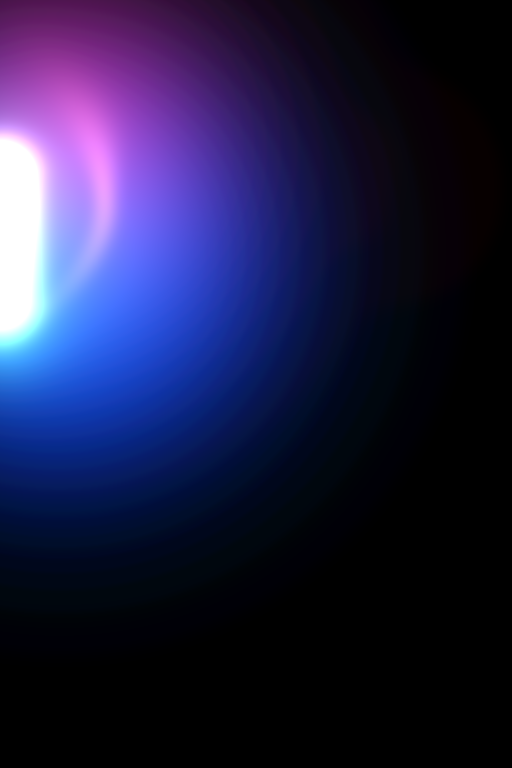
This background is drawn by a WebGL 2 fragment shader. Its source:

```glsl
#version 300 es
precision highp float;
// A glowing white core on the left edge, wrapped in a violet and blue aura
// that fades to black. Each colour channel is a radial falloff; a pink arc,
// a soft halo and faint terraces in the dark tones are laid over it.

uniform vec2 u_resolution;
out vec4 fragColor;

// Bell-shaped falloff: 1 at the centre, with adjustable steepness.
float falloff(float dist, float radius, float steepness) {
    return exp(-pow(dist / radius, steepness));
}

// Distance to a vertical segment on the left edge.
float edgeSegment(vec2 p, float low, float high) {
    return length(vec2(p.x, p.y - clamp(p.y, low, high)));
}

// Curved ridge of light, wider and softer towards the top.
float arcLight(vec2 p) {
    float dy = p.y - 1.1;
    float bend = dy < 0.0 ? 2.67 : 1.16;
    float slope = 2.0 * bend * dy;
    float dist = abs(p.x - 0.205 + bend * dy * dy) / sqrt(1.0 + slope * slope);
    float width = mix(0.026, 0.06, smoothstep(1.1, 1.38, p.y));
    return falloff(dist, width, 2.0) * falloff(abs(p.y - 1.125), 0.19, 2.0);
}

// Soft-edged tone steps that vanish in the brighter range.
vec3 terrace(vec3 color) {
    vec3 level = color * 36.0;
    vec3 stepped = (floor(level) + smoothstep(0.3, 0.7, fract(level))) / 36.0;
    return mix(stepped, color, smoothstep(0.06, 0.35, color));
}

void main() {
    // Canvas is 1 wide and 1.5 high.
    vec2 p = gl_FragCoord.xy / u_resolution * vec2(1.0, 1.5);

    // Aura: red sits higher than green and blue.
    float blueDist = length(p - vec2(0.117, 1.012));
    float redDist = length(p - vec2(0.117, 1.207));
    vec3 color = vec3(
        0.75 * falloff(redDist, 0.3125, 1.8),
        0.52 * falloff(blueDist, 0.352, 1.8),
        1.05 * falloff(blueDist, 0.452, 2.6));

    // Faint ember haze on the far right.
    vec2 haze = (p - vec2(0.82, 1.129)) / vec2(0.176, 0.215);
    color.r += 0.025 * falloff(length(haze), 1.0, 4.0);

    // Core, its halo and the teal glow beneath it.
    float coreDist = edgeSegment(p, 0.914, 1.158);
    color += falloff(coreDist, 0.074, 3.0);
    color += vec3(0.09, 0.28, 0.1) * falloff(coreDist, 0.146, 2.0);
    color += vec3(0.1, 0.28, 0.12) * falloff(length(p - vec2(0.0, 0.855)), 0.098, 2.0);

    // Pink arc around the core.
    color += vec3(0.28, 0.15, 0.1) * arcLight(p);

    fragColor = vec4(terrace(clamp(color, 0.0, 1.0)), 1.0);
}
```
